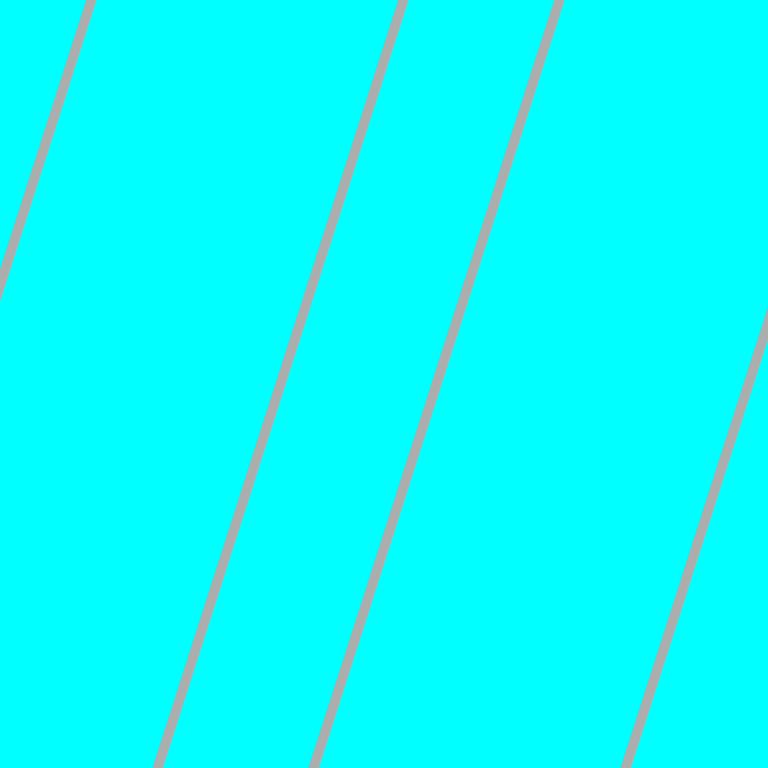
Give the GLSL for this pattern, as a WebGL 2 fragment shader.

```glsl
#version 300 es
precision highp float;
// Thin grey slanted lines in pairs on a flat cyan ground.
// The canvas is sheared so the lines stand upright, then folded into
// repeating cells; each cell holds one pair, drawn by its distance.

#define PERIOD 0.6094      // horizontal repeat of a pair
#define PAIR_GAP 0.2031    // horizontal space between the lines of a pair
#define PAIR_CENTER 0.3062 // middle of the first pair on the bottom edge
#define SLANT 0.320        // rightward shift per unit of height
#define LINE_WIDTH 0.0130  // measured across the line
#define SOFTNESS 0.0028    // width of the blended edge
#define GROUND_COLOR vec3(0.0, 1.0, 1.0)
#define LINE_COLOR vec3(0.675, 0.680, 0.680)

uniform vec2 u_resolution;
out vec4 fragColor;

// Perpendicular distance to the nearest line centre
float pairDistance(vec2 p) {
    float sheared = p.x - SLANT * p.y - PAIR_CENTER;
    float local = (fract(sheared / PERIOD + 0.5) - 0.5) * PERIOD;
    float across = abs(abs(local) - 0.5 * PAIR_GAP);
    return across / sqrt(1.0 + SLANT * SLANT);
}

void main() {
    vec2 p = gl_FragCoord.xy / u_resolution.y;

    // Keep the edge at least about one pixel wide on small canvases
    float halfEdge = 0.5 * max(SOFTNESS, 1.2 / u_resolution.y);
    float edgeDistance = pairDistance(p) - 0.5 * LINE_WIDTH;
    float coverage = 1.0 - smoothstep(-halfEdge, halfEdge, edgeDistance);

    fragColor = vec4(mix(GROUND_COLOR, LINE_COLOR, coverage), 1.0);
}
```
